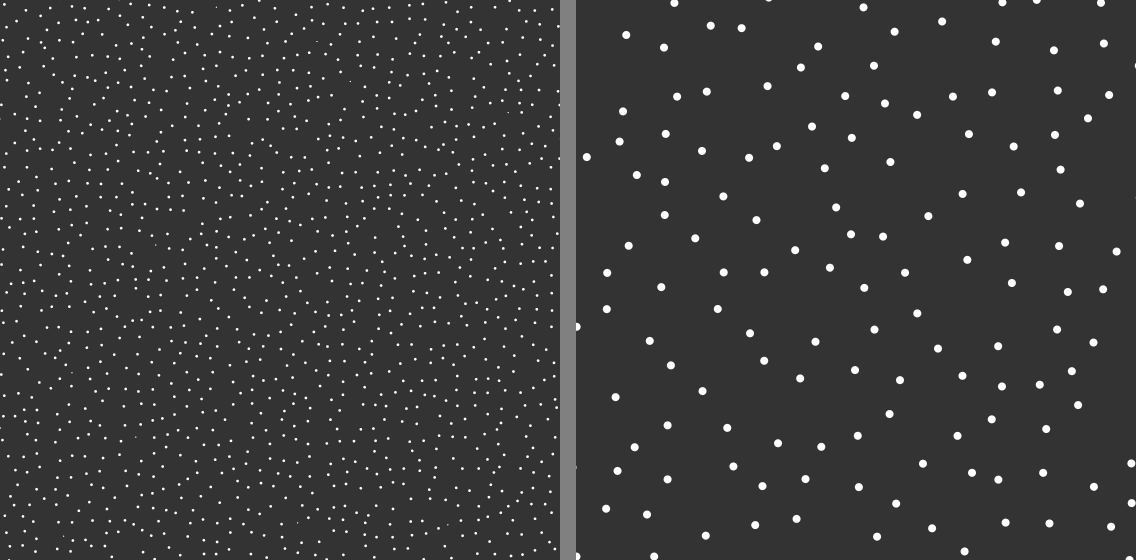
Left: the whole. Right: its middle third, enlarged.
This pattern is drawn by a Shadertoy shader. Its source:

```glsl
// Small white dots scattered evenly over a charcoal ground.
// Each cell of a grid holds one jittered dot; close neighbours push each
// other apart, which gives an irregular spread without clumps.

const vec3  GROUND       = vec3(0.20);
const vec3  DOT          = vec3(0.995);
const float CELLS        = 35.0;     // cells across the canvas height
const float DOT_RADIUS   = 0.00237;  // in canvas heights
const float SPECK_RADIUS = 0.00105;  // the few undersized dots
const float SPECK_SHARE  = 0.009;
const float JITTER       = 0.98;     // in cells
const float SPACING      = 0.85;     // dots closer than this repel, in cells
const float PUSH         = 0.5;      // share of the overlap each dot gives way

// Integer hash: two random values in 0..1 for a cell.
vec2 hash2(ivec2 cell, uint seed) {
    uvec2 v = uvec2(cell + 4096) * 1664525u + 1013904223u + seed;
    v.x += v.y * 1664525u;
    v.y += v.x * 1664525u;
    v ^= v >> 16u;
    v.x += v.y * 1664525u;
    v.y += v.x * 1664525u;
    v ^= v >> 16u;
    return vec2(v >> 8u) / 16777216.0;
}

// Jittered position inside a cell, in grid units.
vec2 seedPoint(ivec2 cell) {
    return vec2(cell) + 0.5 + JITTER * (hash2(cell, 17u) - 0.5);
}

// Seed point moved away from neighbours that are too close.
vec2 spacedPoint(ivec2 cell) {
    vec2 home = seedPoint(cell);
    vec2 shift = vec2(0.0);
    for (int y = -1; y <= 1; y++) {
        for (int x = -1; x <= 1; x++) {
            if (x == 0 && y == 0) continue;
            vec2 away = home - seedPoint(cell + ivec2(x, y));
            float gap = max(length(away), 0.001);
            shift += away / gap * PUSH * max(SPACING - gap, 0.0);
        }
    }
    return home + shift;
}

void mainImage(out vec4 fragColor, in vec2 fragCoord) {
    float pixel = 1.0 / iResolution.y;
    vec2 grid = fragCoord * pixel * CELLS;
    ivec2 base = ivec2(floor(grid));

    // Strongest coverage among the dots of the surrounding cells.
    float coverage = 0.0;
    for (int y = -1; y <= 1; y++) {
        for (int x = -1; x <= 1; x++) {
            ivec2 cell = base + ivec2(x, y);
            float dist = length(grid - spacedPoint(cell)) / CELLS;
            bool isSpeck = hash2(cell, 91u).x < SPECK_SHARE;
            float radius = isSpeck ? SPECK_RADIUS : DOT_RADIUS;
            coverage = max(coverage, clamp(0.5 + (radius - dist) / pixel, 0.0, 1.0));
        }
    }

    fragColor = vec4(mix(GROUND, DOT, coverage), 1.0);
}
```
